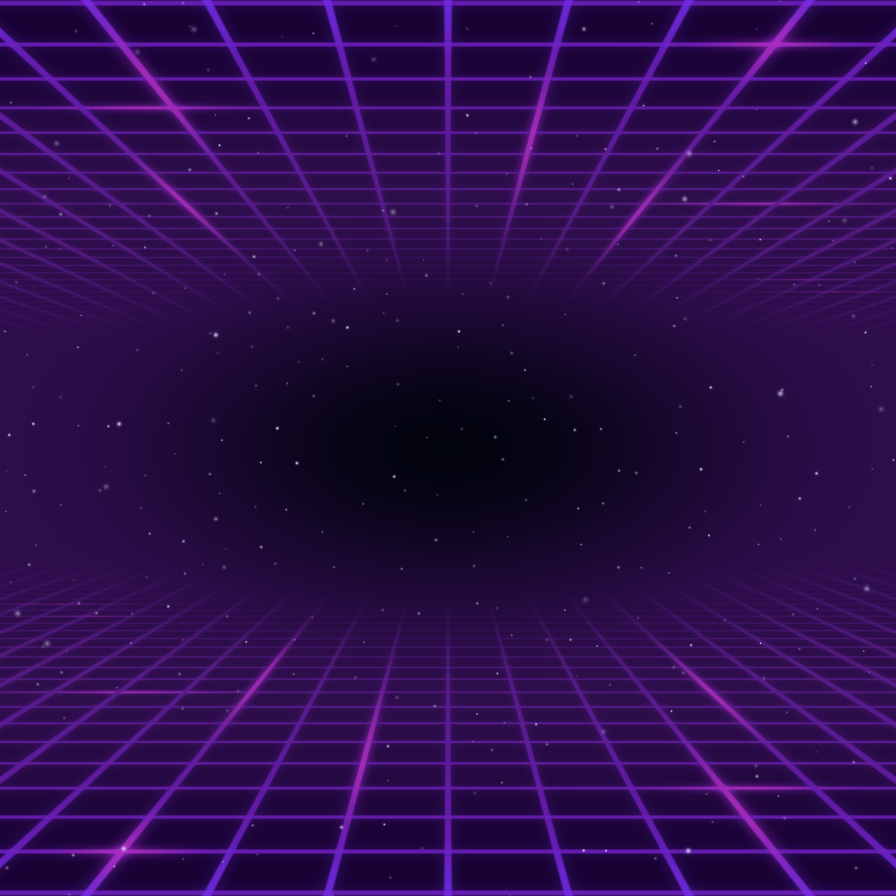
Reproduce this background procedurally as a Shadertoy shader.

```glsl
// Two mirrored neon perspective grids open onto a dark, starry tunnel.
// Rows are evenly spaced in inverse depth and rays meet at the centre;
// one half is turned by 180 degrees, and stars are hashed into cells.

const vec3 VOID_COLOR  = vec3(0.005, 0.012, 0.055);
const vec3 HAZE_COLOR  = vec3(0.175, 0.050, 0.290);
const vec3 NEAR_COLOR  = vec3(0.095, 0.010, 0.205);
const vec3 FAR_LINE    = vec3(0.330, 0.110, 0.510);
const vec3 NEAR_LINE   = vec3(0.420, 0.115, 0.730);
const vec3 VIOLET_LINE = vec3(0.440, 0.190, 0.950);
const vec3 PINK_GLINT  = vec3(0.740, 0.190, 0.760);
const vec3 STAR_COLOR  = vec3(0.830, 0.820, 0.960);

const float RAY_GAP   = 0.2695;  // ray spacing as x / depth
const float ROW_GAP   = 0.2068;  // row spacing as 1 / depth
const float FIRST_ROW = 2.014;   // 1 / depth of the nearest row
const float RAY_WIDTH = 0.0085;  // half width per unit of depth
const float ROW_WIDTH = 0.0110;  // half width per unit of depth squared

// Glints on the grid: line index, place along the line, streak length
const int GLINTS = 5;
const vec3 ROW_GLINTS[GLINTS] = vec3[](
    vec3(1.0, 0.363, 0.065), vec3(3.0, -0.335, 0.080),
    vec3(8.0, 0.350, 0.085), vec3(18.0, 0.430, 0.065),
    vec3(16.0, 0.400, 0.050));
const vec3 RAY_GLINTS[GLINTS] = vec3[](
    vec3(3.0, 0.450, 0.035), vec3(-3.0, 0.405, 0.065),
    vec3(1.0, 0.345, 0.065), vec3(-4.0, 0.275, 0.040),
    vec3(3.0, 0.260, 0.050));

vec3 hash3(vec2 cell) {
    vec3 h = fract(cell.xyx * vec3(0.1031, 0.1030, 0.0973));
    h += dot(h, h.yxz + 33.33);
    return fract((h.xxy + h.yzz) * h.zyx);
}

float gaussian(float x, float width) {
    float t = x / width;
    return exp(-t * t);
}

// Smooth line that dims rather than aliases below one pixel
float lineMask(float dist, float halfWidth, float pixel) {
    float width = max(halfWidth, 0.65 * pixel);
    float soft = max(0.7 * pixel, 0.45 * width);
    return (1.0 - smoothstep(width - soft, width + soft, dist)) * halfWidth / width;
}

float rowGlint(float row, float x) {
    float sum = 0.0;
    for (int i = 0; i < GLINTS; i++) {
        vec3 g = ROW_GLINTS[i];
        sum += (1.0 - step(0.5, abs(row - g.x))) * gaussian(x - g.y, g.z);
    }
    return min(sum, 1.0);
}

float rayGlint(float ray, float depth) {
    float sum = 0.0;
    for (int i = 0; i < GLINTS; i++) {
        vec3 g = RAY_GLINTS[i];
        sum += (1.0 - step(0.5, abs(ray - g.x))) * gaussian(depth - g.y, g.z);
    }
    return min(sum, 1.0);
}

// One jittered star in some of the cells, most of them near the middle
float starLayer(vec2 p, float cells, float density, float radius, float pixel) {
    vec2 cell = floor(p * cells);
    vec3 place = hash3(cell + 71.0 + cells);
    vec3 look = hash3(cell + 193.0 + cells);
    vec2 center = (cell + 0.15 + 0.7 * place.xy) / cells;
    float chance = density * mix(1.0, 0.35, smoothstep(0.18, 0.42, abs(center.y)));
    float size = max(radius * mix(0.6, 1.25, look.x), 0.6 * pixel);
    float bright = mix(0.25, 1.0, look.y * look.y);
    return step(place.z, chance) * bright * gaussian(length(p - center), size);
}

void mainImage(out vec4 fragColor, in vec2 fragCoord) {
    vec2 p = fragCoord / iResolution.xy - 0.5;
    float pixel = 1.0 / min(iResolution.x, iResolution.y);
    vec2 q = p.y < 0.0 ? -p : p;
    float depth = max(q.y, 0.02);
    float near = smoothstep(0.20, 0.48, depth);

    // Background: elliptical void, haze and darker outer floor
    float radius = length(p * vec2(1.0, 1.9));
    vec3 color = mix(VOID_COLOR, HAZE_COLOR, smoothstep(0.0, 0.49, radius));
    color = mix(color, NEAR_COLOR, smoothstep(0.27, 0.48, depth));

    // Distances to the closest row and ray
    float z = (1.0 / depth - FIRST_ROW) / ROW_GAP;
    float row = round(z);
    float rowDist = abs(z - row) * ROW_GAP * depth * depth;
    float slope = q.x / depth;
    float ray = round(slope / RAY_GAP);
    float rayDist = abs(slope - ray * RAY_GAP) * depth / sqrt(1.0 + slope * slope);

    // Grid lines with a faint halo, fading into the void
    float fade = smoothstep(0.25, 0.57, radius) * smoothstep(0.10, 0.26, depth);
    float rowPink = rowGlint(row, q.x);
    float rayPink = rayGlint(ray, depth);
    float rowMask = lineMask(rowDist, ROW_WIDTH * depth * depth, pixel);
    float rayMask = lineMask(rayDist, RAY_WIDTH * depth, pixel);
    float rowHalo = gaussian(rowDist, 0.035 * depth * depth);
    float rayHalo = gaussian(rayDist, 0.022 * depth);
    vec3 lineColor = mix(FAR_LINE, NEAR_LINE, near);
    vec3 rowColor = mix(lineColor, PINK_GLINT, 0.75 * rowPink);
    vec3 rayColor = mix(lineColor, VIOLET_LINE, 0.7 * smoothstep(0.42, 0.5, depth));
    rayColor = mix(rayColor, PINK_GLINT, 0.75 * rayPink);
    color += fade * rowColor * rowHalo * (0.10 + 0.22 * rowPink);
    color += fade * rayColor * rayHalo * (0.13 + 0.22 * rayPink);
    color = mix(color, rowColor, 0.9 * fade * rowMask);
    color = mix(color, rayColor, 0.9 * fade * rayMask);

    // Fine star dust and a few larger stars
    float stars = starLayer(p, 25.0, 0.62, 0.0013, pixel)
                + starLayer(p, 10.0, 0.50, 0.0024, pixel);
    color = mix(color, STAR_COLOR, min(stars, 1.0));
    fragColor = vec4(color, 1.0);
}
```
